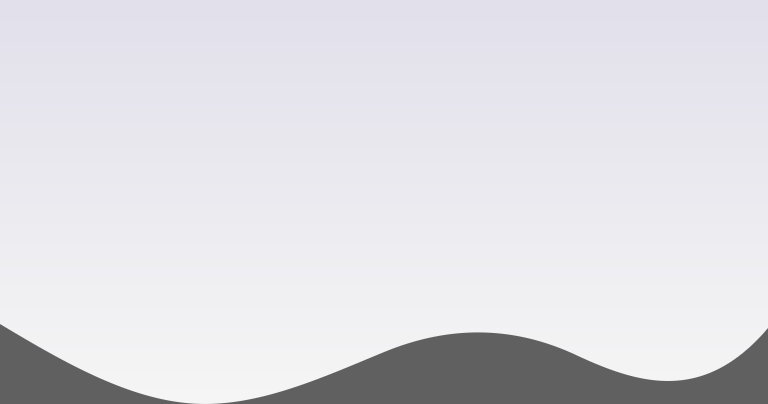
Give the GLSL for this background, as a Shadertoy shader.

```glsl
// A pale lavender-to-white vertical gradient above a smooth dark grey wave.

const vec3 SKY_TOP    = vec3(0.884, 0.877, 0.920);
const vec3 SKY_BOTTOM = vec3(0.962, 0.962, 0.961);
const vec3 WAVE_COLOR = vec3(0.378);

// Evenly spaced knots of the wave crest, as fractions of the canvas.
const int SPANS = 4;
const float HEIGHTS[5] = float[5](0.198, 0.0012, 0.1285, 0.1213, 0.188);
const float SLOPES[5]  = float[5](-0.285, -0.033, 0.196, -0.222, 0.558);

// Cubic Hermite curve through the knots; slopes are rise per span.
float waveHeight(float x) {
    float s = clamp(x, 0.0, 1.0) * float(SPANS);
    int i = min(int(s), SPANS - 1);
    float t = s - float(i);
    float u = 1.0 - t;
    float ease = t * t * (3.0 - 2.0 * t);
    return mix(HEIGHTS[i], HEIGHTS[i + 1], ease)
         + t * u * (u * SLOPES[i] - t * SLOPES[i + 1]);
}

void mainImage(out vec4 fragColor, in vec2 fragCoord) {
    vec2 uv = fragCoord / iResolution.xy;

    // Sky
    vec3 color = mix(SKY_BOTTOM, SKY_TOP, uv.y);

    // Wave, with an edge one pixel wide
    float above = uv.y - waveHeight(uv.x);
    float edge = max(length(vec2(dFdx(above), dFdy(above))), 1e-5);
    float cover = clamp(0.5 - above / edge, 0.0, 1.0);
    color = mix(color, WAVE_COLOR, cover);

    fragColor = vec4(color, 1.0);
}
```
